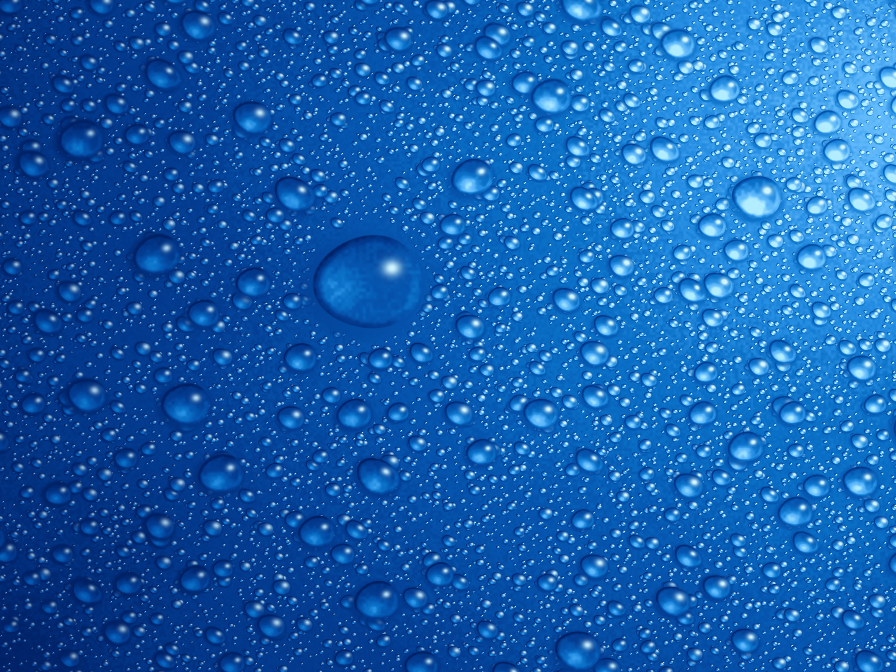
Give the GLSL for this texture, as a WebGL 1 fragment shader.

```glsl
precision highp float;
// Water drops on a blue sheet, lit from the upper right.
// Jittered, tilted grids scatter drops from specks up to beads; each drop
// is shaded as a small lens, and one large drop is laid on top.
uniform vec2 u_resolution;

const vec2 BIG_CENTER = vec2(0.549, 0.58);
const float BIG_RADIUS = 0.076;

float hash(vec2 p) {
  vec3 q = fract(vec3(p.xyx) * 0.1031);
  q += dot(q, q.yzx + 33.33);
  return fract((q.x + q.y) * q.z);
}

float noise(vec2 p) {
  vec2 i = floor(p), f = fract(p);
  f = f * f * (3.0 - 2.0 * f);
  return mix(mix(hash(i), hash(i + vec2(1, 0)), f.x),
             mix(hash(i + vec2(0, 1)), hash(i + 1.0), f.x), f.y);
}

// Blue ramp from deep shade to pale glare
vec3 tone(float t) {
  vec3 c = mix(vec3(0.0, 0.13, 0.4), vec3(0.01, 0.23, 0.56), smoothstep(-0.3, 0.1, t));
  c = mix(c, vec3(0.02, 0.33, 0.68), smoothstep(0.08, 0.38, t));
  c = mix(c, vec3(0.04, 0.44, 0.78), smoothstep(0.35, 0.6, t));
  c = mix(c, vec3(0.15, 0.56, 0.89), smoothstep(0.58, 0.76, t));
  c = mix(c, vec3(0.37, 0.72, 0.98), smoothstep(0.74, 0.93, t));
  return mix(c, vec3(0.7, 0.93, 1.0), smoothstep(0.92, 1.2, t));
}

// Lays one lens-shaped drop over the colour below it
vec3 addDrop(vec3 col, vec2 p, vec2 center, float r, float light, float blur, float seed) {
  vec2 d = (p - center) / r;
  if (dot(d, d) > 4.0) return col;
  float tilt = 0.22 * (seed - 0.25);
  vec2 e = vec2(d.x * 0.94 + d.y * tilt, d.y * 1.1 + d.x * tilt);
  float q = length(e) + 0.03 * sin(3.0 * atan(e.y, e.x) + seed * 6.0);
  float edge = (0.7 / u_resolution.y + blur) / r;
  float large = smoothstep(0.004, 0.03, r);
  float huge = smoothstep(0.045, 0.07, r);

  // Cleared, shaded ring around the drop
  float ring = 1.0 - smoothstep(0.98, 1.35, length(e + vec2(0.08, 0.1)));
  col = mix(col, tone(light - mix(0.2, 0.08, huge)), ring * 0.85);

  // Dark top, refracted glow low on the left, dark rim
  vec2 toGlow = e - mix(vec2(-0.15, -0.4), vec2(-0.6, -0.1), huge);
  float s = light - 0.03 - 0.24 * dot(e, vec2(0.2, 0.9)) * (1.0 - 0.6 * huge);
  s += mix(0.48, 0.38, huge) * exp(-4.0 * dot(toGlow, toGlow));
  s -= 0.55 * smoothstep(0.78, 1.0, q) * (0.7 - 0.4 * e.x);
  s += 0.25 * smoothstep(0.72, 0.88, q) * smoothstep(0.3, 0.9, e.x);
  s += 0.16 * large * (noise(p * 190.0) - 0.5);
  vec3 body = tone(s);

  // Window glint near the upper right
  vec2 g = e - vec2(0.42, 0.3);
  float glint = exp(-mix(4.5, 26.0, large) * dot(g, g) * (1.0 + 0.4 * sin(seed * 9.0)));
  float power = clamp(1.2 * glint * (0.6 + 0.65 * light), 0.0, 1.0);
  body = mix(body, vec3(0.82, 0.96, 1.0), power);
  return mix(col, body, 1.0 - smoothstep(1.0 - edge, 1.0 + edge, q));
}

// One tilted grid of drops with a given cell size and share of filled cells
vec3 addLayer(vec3 col, vec2 p, float cell, float fill, float light, float blur) {
  mat2 turn = mat2(0.86, -0.51, 0.51, 0.86);
  vec2 home = floor(turn * p / cell);
  for (int j = -1; j <= 1; j++) {
    for (int i = -1; i <= 1; i++) {
      vec2 id = home + vec2(float(i), float(j));
      vec2 key = id + 200.0 + cell * 913.0;
      float size = hash(key + 7.7);
      vec2 jitter = vec2(hash(key), hash(key + 41.3)) - 0.5;
      vec2 center = (id + 0.5 + 0.55 * jitter) * cell * turn;
      float r = cell * mix(0.16, 0.29, size * size);
      bool open = distance(center, BIG_CENTER) > BIG_RADIUS * 1.1 + r * 1.3;
      if (open && hash(key + 19.1) < fill)
        col = addDrop(col, p, center, r, light, blur, hash(key + 63.9));
    }
  }
  return col;
}

void main() {
  vec2 p = gl_FragCoord.xy / u_resolution.y;

  // Sheet: glare at the upper right, soft mottling and fine grain
  float light = 0.98 - distance(p, vec2(1.32, 0.82)) / 1.3;
  light += 0.1 * (noise(p * 5.0) - 0.5);
  float grain = noise(p * 260.0) - 0.5;
  vec3 col = tone(light - 0.02 + 0.12 * grain);

  // The far left and the upper edge lie out of focus
  float blur = 0.0018 * (1.0 - smoothstep(0.0, 0.5, p.x)) + 0.0016 * smoothstep(0.75, 1.0, p.y);

  // Specks first, beads last
  col = addLayer(col, p, 0.0125, 0.65, light, blur * 0.3);
  col = addLayer(col, p, 0.021, 0.75, light, blur * 0.5);
  col = addLayer(col, p, 0.038, 0.7, light, blur);
  col = addLayer(col, p, 0.068, 0.72, light, blur);
  col = addLayer(col, p, 0.118, 0.62, light, blur);
  col = addDrop(col, p, BIG_CENTER, BIG_RADIUS, light, 0.0005, 0.2);

  gl_FragColor = vec4(col, 1.0);
}
```
